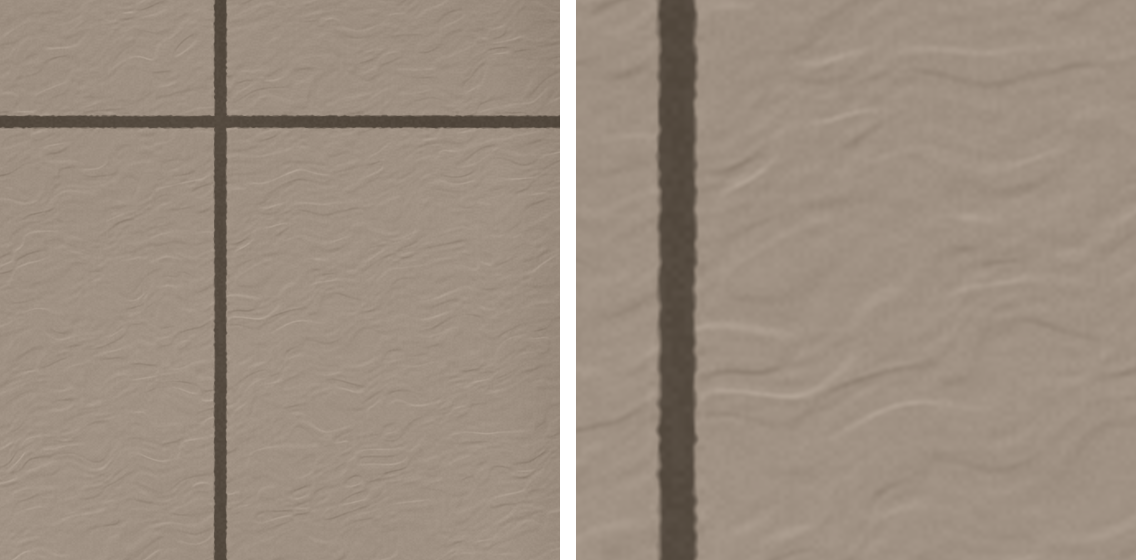
Left, the full canvas; right, a detail of the centre.
Reproduce this texture procedurally as a Shadertoy shader.

```glsl
// Large beige stone-effect tiles with dark recessed joints, one joint each way.
// A stretched, warped noise height field is lit from above for shallow creases;
// broad noise and fine grain vary the tone, and soft rough edges bound the joints.

const vec2  TILE_SIZE    = vec2(1.0);
const vec2  JOINT_CENTRE = vec2(0.3935, 0.7825);
const float JOINT_HALF   = 0.0108;
const float EDGE_SOFT    = 0.0022;
const float EDGE_ROUGH   = 0.0012;
const vec3  TILE_COLOUR  = vec3(0.618, 0.562, 0.508);
const vec3  JOINT_COLOUR = vec3(0.325, 0.285, 0.243);
const vec2  CREASE_FREQ  = vec2(30.0, 62.0);
const float LIGHT_STEP   = 0.0028;
const float RELIEF       = 0.125;
const float GRAIN        = 0.022;
const float GRAIN_FREQ   = 340.0;
const float BROAD_TONE   = 0.022;

float hash(vec2 p) {
    return fract(sin(dot(p, vec2(127.1, 311.7))) * 43758.5453);
}

float noise(vec2 p) {
    vec2 i = floor(p), f = fract(p);
    f = f * f * (3.0 - 2.0 * f);
    return mix(mix(hash(i), hash(i + vec2(1, 0)), f.x),
               mix(hash(i + vec2(0, 1)), hash(i + vec2(1, 1)), f.x), f.y);
}

// Surface height: steep little ledges over smoother fine ripples
float height(vec2 p) {
    vec2 warp = vec2(noise(p * 17.0), noise(p * 17.0 + 41.0)) - 0.5;
    vec2 q = p + warp * 0.035;
    q.y -= 0.22 * q.x;
    float ledge  = smoothstep(0.34, 0.66, noise(q * CREASE_FREQ));
    float ripple = noise(q * CREASE_FREQ * 2.1 + 19.0);
    float patches = mix(0.35, 1.0, noise(p * 23.0 + 7.0));
    return ledge * 0.55 * patches + ripple * 0.32;
}

void mainImage(out vec4 fragColor, in vec2 fragCoord) {
    vec2 uv = fragCoord / iResolution.xy;
    float pixel = 1.0 / min(iResolution.x, iResolution.y);

    // Distance to the nearest joint, with a rough edge
    vec2 fromJoint = abs(mod(uv - JOINT_CENTRE + 0.5 * TILE_SIZE, TILE_SIZE) - 0.5 * TILE_SIZE);
    float rough = (noise(uv * 190.0) - 0.5) * 2.0 * EDGE_ROUGH;
    float edge = min(fromJoint.x, fromJoint.y) - JOINT_HALF + rough;

    // Tile face: relief lit from above, fine grain and slow tonal drift
    vec2 lightOffset = LIGHT_STEP * vec2(-0.35, 1.0);
    float relief = height(uv - lightOffset * 0.5) - height(uv + lightOffset * 0.5);
    float grain = noise(uv * GRAIN_FREQ) - 0.5;
    float broad = noise(uv * 3.0 + 5.0) - 0.5;
    float shade = RELIEF * relief + GRAIN * grain + BROAD_TONE * broad;
    shade += 0.012 * (0.5 - uv.y) - 0.025 * smoothstep(0.88, 1.0, uv.x);
    vec3 tile = TILE_COLOUR + shade;

    // Faint worn lip along the joints
    float lip = exp(-pow((edge - 0.004) / 0.003, 2.0));
    tile += 0.03 * lip * (noise(uv * 230.0 + 3.0) - 0.4);

    // Joint filler, slightly mottled
    float mottle = 0.03 * (noise(uv * 260.0 + 11.0) - 0.5) + 0.02 * (noise(uv * 5.0) - 0.5);
    vec3 joint = JOINT_COLOUR + mottle;

    float soft = max(EDGE_SOFT, pixel);
    fragColor = vec4(mix(joint, tile, smoothstep(-soft, soft, edge)), 1.0);
}
```
